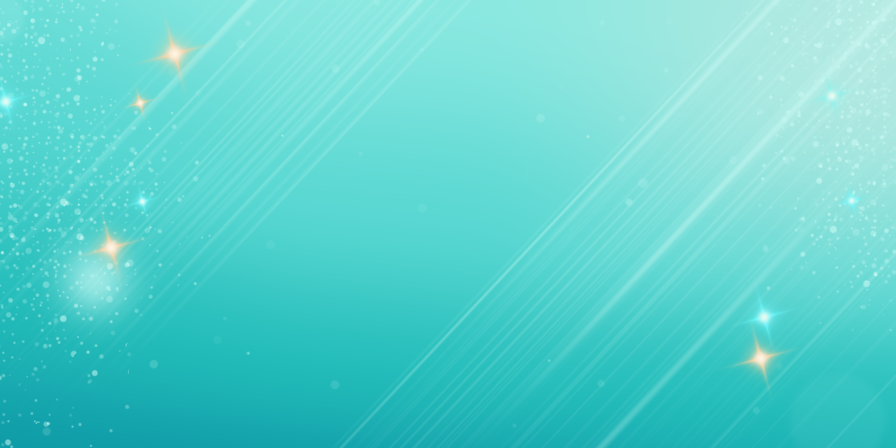
Give the GLSL for this background, as a Shadertoy shader.

```glsl
// Turquoise backdrop: a slanted gradient crossed by two bundles of light streaks,
// with drifts of hashed dots at both sides, soft discs and four-armed sparkles.
// One unit is the canvas height; x runs from 0 to 2 on a 2:1 canvas.

#define STREAK_SLOPE 1.06
#define STREAK_GAIN 0.24
#define FINE_STREAKS 34
#define DOT_GAIN 0.55
#define STAR_TILT 0.26
#define STAR_COUNT 9

const vec3 DEEP  = vec3(0.05, 0.60, 0.65);
const vec3 TEAL  = vec3(0.14, 0.74, 0.73);
const vec3 AQUA  = vec3(0.34, 0.84, 0.82);
const vec3 MINT  = vec3(0.54, 0.91, 0.88);
const vec3 PALE  = vec3(0.72, 0.91, 0.88);
const vec3 LIGHT = vec3(0.83, 0.99, 0.97);
const vec3 WARM  = vec3(1.00, 0.82, 0.63);
const vec3 CYAN  = vec3(0.42, 0.98, 1.00);

// Sparkles: centre, arm length, warmth
const vec4 STARS[STAR_COUNT] = vec4[STAR_COUNT](
    vec4(0.390, 0.880, 0.125, 1.0), vec4(0.313, 0.770, 0.060, 1.0),
    vec4(0.248, 0.447, 0.115, 1.0), vec4(0.013, 0.773, 0.090, 0.0),
    vec4(0.318, 0.550, 0.060, 0.0), vec4(1.706, 0.292, 0.105, 0.0),
    vec4(1.698, 0.200, 0.115, 1.0), vec4(1.857, 0.786, 0.090, 0.2),
    vec4(1.901, 0.552, 0.060, 0.0));

float hash(vec2 p) {
    vec3 q = fract(vec3(p.xyx) * 0.1031);
    q += dot(q, q.yzx + 33.33);
    return fract((q.x + q.y) * q.z);
}

float falloff(float a, float b, float x) { return 1.0 - smoothstep(a, b, x); }

vec3 backdrop(vec2 p) {
    float h = p.y + 0.10 * (p.x - 1.0) - 0.22 * falloff(0.0, 0.75, p.x) * p.y;
    vec3 col = mix(DEEP, TEAL, smoothstep(-0.16, 0.20, h));
    col = mix(col, AQUA, smoothstep(0.12, 0.52, h));
    col = mix(col, MINT, smoothstep(0.42, 1.02, h));
    float corner = smoothstep(1.0, 2.0, p.x) * smoothstep(0.15, 0.85, p.y);
    return mix(col, PALE, 0.85 * corner);
}

// One diagonal line; offset is measured along the bottom edge
float streak(float offset, float width, float pixel) {
    float d = abs(offset) * 0.727;
    return falloff(0.0, width + pixel, d) * width / (width + 0.4 * pixel);
}

// Hashed thin lines and a few wider bands between two bottom offsets
float bundle(vec2 p, float lo, float hi, float seed, float pixel) {
    float c = p.x - p.y / STREAK_SLOPE;
    float sum = 0.0;
    for (int i = 0; i < FINE_STREAKS; i++) {
        vec2 id = vec2(float(i), seed);
        float at = mix(lo, hi, hash(id));
        float width = mix(0.0015, 0.004, hash(id + 7.3));
        float mid = mix(0.3, 1.0, hash(id + 19.1));
        float fade = exp(-2.5 * (p.y - mid) * (p.y - mid));
        sum += streak(c - at, width, pixel) * fade * mix(0.25, 0.9, hash(id + 3.7));
    }
    return sum;
}

// Jittered dots, one per cell, kept where the hash is below the density
float dots(vec2 p, float cells, float density, float seed, float pixel) {
    vec2 id = floor(p * cells);
    vec2 jitter = vec2(hash(id + seed), hash(id + seed + 41.7));
    float d = length(fract(p * cells) - mix(vec2(0.25), vec2(0.75), jitter));
    float r = mix(0.06, 0.21, hash(id + seed + 11.9));
    float soft = max(pixel * cells, 0.05);
    float keep = step(hash(id + seed + 77.1), density);
    return keep * falloff(r - soft, r + soft, d) * mix(0.3, 1.0, hash(id + seed + 5.3));
}

vec2 sparkle(vec2 q, float size) {
    float s = sin(STAR_TILT), k = cos(STAR_TILT);
    q = abs(vec2(k * q.x + s * q.y, k * q.y - s * q.x)) / size;
    vec2 reach = max(1.0 - q, 0.0);
    vec2 arm = reach * reach * exp(-q.yx / (0.012 + 0.035 * reach));
    float r2 = dot(q, q);
    return vec2(arm.x + arm.y + 0.45 * exp(-r2 * 14.0), exp(-r2 * 70.0));
}

void mainImage(out vec4 fragColor, in vec2 fragCoord) {
    vec2 p = fragCoord / iResolution.y;
    float pixel = 1.0 / iResolution.y;
    float c = p.x - p.y / STREAK_SLOPE;
    vec3 col = backdrop(p);

    // Light streaks: thin bundles, then the broad bands
    float rays = bundle(p, -0.56, 0.11, 2.0, pixel) * smoothstep(0.0, 0.8, p.y);
    rays += bundle(p, 0.74, 1.22, 5.0, pixel) + 0.6 * bundle(p, 1.2, 1.85, 9.0, pixel);
    rays += (streak(c + 0.005, 0.008, pixel) + streak(c + 0.38, 0.010, pixel)) * p.y * p.y * 1.6;
    rays += 1.5 * streak(c - 0.79, 0.011, pixel) * smoothstep(0.2, 0.9, p.y);
    rays += 1.5 * streak(c - 1.06, 0.013, pixel) * smoothstep(0.0, 0.5, p.y);
    rays += 1.2 * streak(c - 1.34, 0.012, pixel) * falloff(0.2, 0.8, p.y);
    rays += 0.35 * exp(-30.0 * (c - 1.0) * (c - 1.0)) * p.y;
    col = mix(col, LIGHT, min(rays * STREAK_GAIN, 0.75));

    // Soft discs
    col = mix(col, LIGHT, 0.65 * exp(-170.0 * dot(p - vec2(0.213, 0.375), p - vec2(0.213, 0.375))));
    col = mix(col, LIGHT, 0.13 * falloff(0.045, 0.065, length(p - vec2(0.0, 0.96))));
    col = mix(col, LIGHT, 0.06 * falloff(0.09, 0.12, length(p - vec2(1.87, 0.06))));

    // Dot drifts, dense at both sides and sparse between
    float left = falloff(0.08, 0.46, p.x + 0.08 * sin(p.y * 9.0)) * smoothstep(-0.2, 0.6, p.y);
    float right = smoothstep(1.65, 1.98, p.x + 0.12 * (p.y - 0.6)) * smoothstep(0.22, 0.5, p.y);
    float drift = max(left, right);
    float specks = dots(p, 26.0, drift * 0.65, 3.0, pixel) + dots(p + 0.37, 39.0, drift * 0.7, 23.0, pixel)
                 + dots(p + 0.71, 58.0, drift * 0.6, 53.0, pixel);
    specks += 0.35 * dots(p + 0.13, 20.0, 0.06, 91.0, pixel);
    col = mix(col, LIGHT, min(specks * DOT_GAIN, 0.8));

    // Sparkles
    for (int i = 0; i < STAR_COUNT; i++) {
        vec2 glint = sparkle(p - STARS[i].xy, STARS[i].z);
        col = mix(col, mix(CYAN, WARM, STARS[i].w), min(glint.x, 0.9));
        col = mix(col, vec3(1.0, 0.98, 0.94), 0.85 * glint.y);
    }
    fragColor = vec4(clamp(col, 0.0, 1.0), 1.0);
}
```
